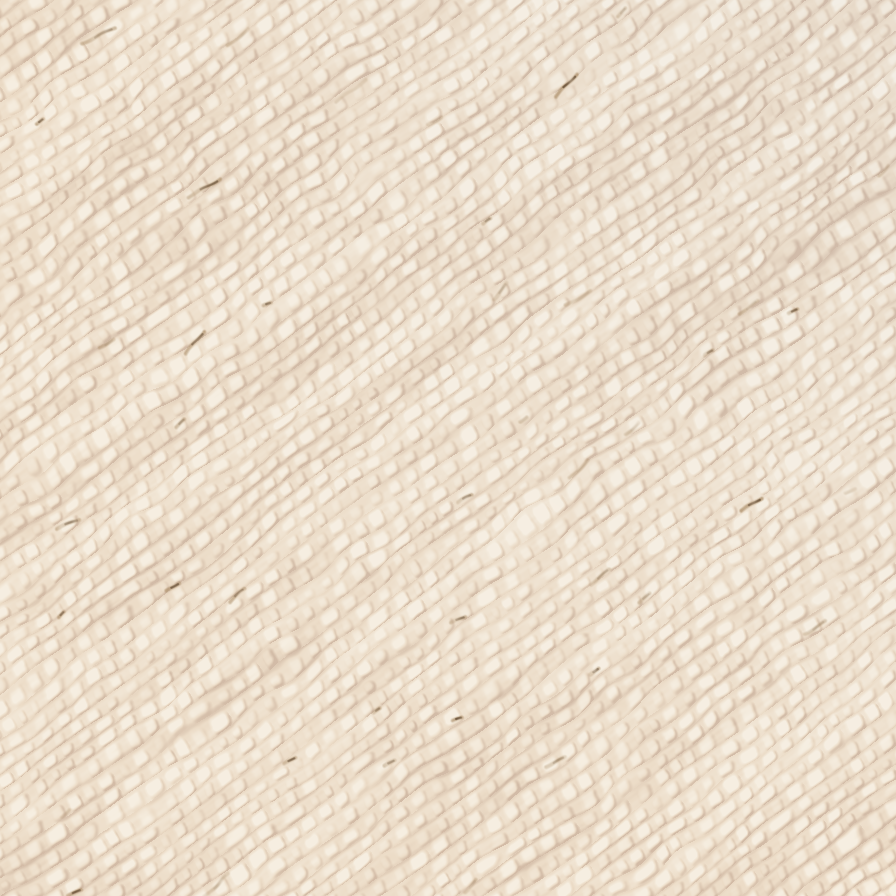
Reproduce this texture procedurally as a WebGL 1 fragment shader.

```glsl
precision highp float;
// Cream linen: a fine plain weave on the diagonal, with uneven threads and brown flecks.

uniform vec2 u_resolution;

#define WEAVE_ANGLE 0.64
#define THREADS vec2(40.0, 58.0)   // weave periods along and across the threads
#define FLECK_GRID 8.0
#define FLECK_CHANCE 0.6
#define SHADOW_DEPTH 0.36
#define STREAK_DEPTH 0.46
#define SHADE vec3(0.82, 0.735, 0.66)
#define CLOTH vec3(0.918, 0.86, 0.785)
#define LIGHT vec3(0.96, 0.935, 0.89)
#define FLECK_TAN vec3(0.66, 0.54, 0.39)
#define FLECK_DARK vec3(0.36, 0.27, 0.18)

float hash(vec2 p) {
  p = fract(p * vec2(0.1031, 0.1137));
  p += dot(p, p.yx + 33.33);
  return fract((p.x + p.y) * p.x);
}

float valueNoise(vec2 p) {
  vec2 i = floor(p), f = fract(p);
  f = f * f * (3.0 - 2.0 * f);
  return mix(mix(hash(i), hash(i + vec2(1.0, 0.0)), f.x),
             mix(hash(i + vec2(0.0, 1.0)), hash(i + 1.0), f.x), f.y);
}

mat2 rotation(float a) {
  float c = cos(a), s = sin(a);
  return mat2(c, -s, s, c);
}

float roundedBox(vec2 p, vec2 halfSize, float radius) {
  vec2 d = abs(p) - halfSize + radius;
  return length(max(d, 0.0)) + min(max(d.x, d.y), 0.0) - radius;
}

// Brightness of the weave, 0 in the gaps to 1 on the raised threads.
float weave(vec2 q) {
  vec2 t = q * THREADS;
  t.y += 0.9 * valueNoise(q * vec2(5.0, 16.0)) + 0.5 * valueNoise(t * 0.55);
  float row = floor(t.y);
  t.x += 0.5 * mod(row, 2.0) + 0.9 * valueNoise(vec2(t.x * 0.45, row * 7.3));

  // One raised stitch per cell, shifted by half a cell on every other row
  vec2 cell = vec2(floor(t.x), row);
  float vary = hash(cell + 50.0);
  vec2 f = (fract(t) - 0.5) * vec2(THREADS.y / THREADS.x, 1.0);
  f.x -= 0.25 * f.y;
  f += 0.1 * (vec2(valueNoise(t * 2.3), valueNoise(t * 2.3 + 40.0)) - 0.5);
  float thickness = 0.27 + 0.2 * valueNoise(vec2(t.x * 0.3, row * 3.7));
  vec2 halfSize = vec2(0.33 + 0.22 * vary, thickness);
  float stitch = roundedBox(f, halfSize, 0.26);
  float shadowShape = roundedBox(f - vec2(0.13, -0.15), halfSize, 0.26);

  float raised = 1.0 - smoothstep(-0.16, 0.12, stitch);
  float shadow = (1.0 - smoothstep(-0.1, 0.16, shadowShape)) * (1.0 - raised);
  shadow *= 0.45 + 1.1 * hash(cell + 17.0);
  float seam = smoothstep(0.26, 0.5, abs(f.y)) * 0.5 * valueNoise(vec2(t.x * 0.5, row * 5.1));
  float crown = 0.74 + 0.42 * (vary - 0.5) + 0.14 * (1.0 - smoothstep(-0.3, 0.0, stitch));
  return mix(0.56, crown, raised) - SHADOW_DEPTH * shadow - seam * (1.0 - 0.6 * raised);
}

// Scattered plant specks, at most one per grid cell: x is the tan husk, y the dark core.
vec2 flecks(vec2 q) {
  vec2 base = floor(q * FLECK_GRID);
  vec2 ink = vec2(0.0);
  for (int y = -1; y <= 1; y++) {
    for (int x = -1; x <= 1; x++) {
      vec2 cell = base + vec2(float(x), float(y));
      float size = hash(cell + 31.0);
      float tone = hash(cell + 73.0);
      vec2 center = (cell + vec2(hash(cell + 11.0), hash(cell + 23.0))) / FLECK_GRID;
      vec2 d = rotation((hash(cell + 47.0) - 0.5) * 0.5) * (q - center);
      float halfLength = mix(0.004, 0.022, size * size);
      d.y += 0.0008 * sin(d.x * 180.0 + 6.3 * tone);
      float husk = length(vec2(max(abs(d.x) - halfLength, 0.0), d.y));
      float core = length(vec2(max(abs(d.x - 0.3 * halfLength) - 0.5 * halfLength, 0.0), d.y));
      float present = step(hash(cell + 5.0), FLECK_CHANCE);
      vec2 stroke = 1.0 - smoothstep(vec2(0.0004, 0.0002), vec2(0.0036, 0.0022), vec2(husk, core));
      ink = max(ink, stroke * present * vec2(0.3 + 0.5 * tone, tone * tone));
    }
  }
  return ink * (0.3 + 0.7 * valueNoise(q * vec2(110.0, 200.0)));
}

void main() {
  vec2 p = gl_FragCoord.xy / u_resolution.y;
  vec2 q = rotation(WEAVE_ANGLE) * p;

  // Long streaks, fine hairs and a slow drift of tone
  float streak = valueNoise(q * vec2(3.0, 34.0)) * 0.6 + valueNoise(q * vec2(8.0, 80.0)) * 0.4;
  float hairs = valueNoise(q * vec2(70.0, 280.0)) - 0.5;
  float drift = sin(p.x * 5.0 + 2.0 * sin(p.y * 4.0)) * sin(p.y * 6.0 + p.x * 2.0 + 1.0);
  float v = weave(q) + STREAK_DEPTH * (streak - 0.5) + 0.14 * hairs + 0.05 * drift;
  v = clamp(v + 0.05, 0.0, 1.0);

  vec3 color = mix(SHADE, CLOTH, min(v * 2.0, 1.0));
  color = mix(color, LIGHT, max(v * 2.0 - 1.0, 0.0));
  color += vec3(0.006, 0.0, -0.008) * (1.0 - 2.0 * p.x * p.y);
  vec2 ink = flecks(q);
  color = mix(color, FLECK_TAN, ink.x);
  color = mix(color, FLECK_DARK, ink.y);
  gl_FragColor = vec4(color, 1.0);
}
```
